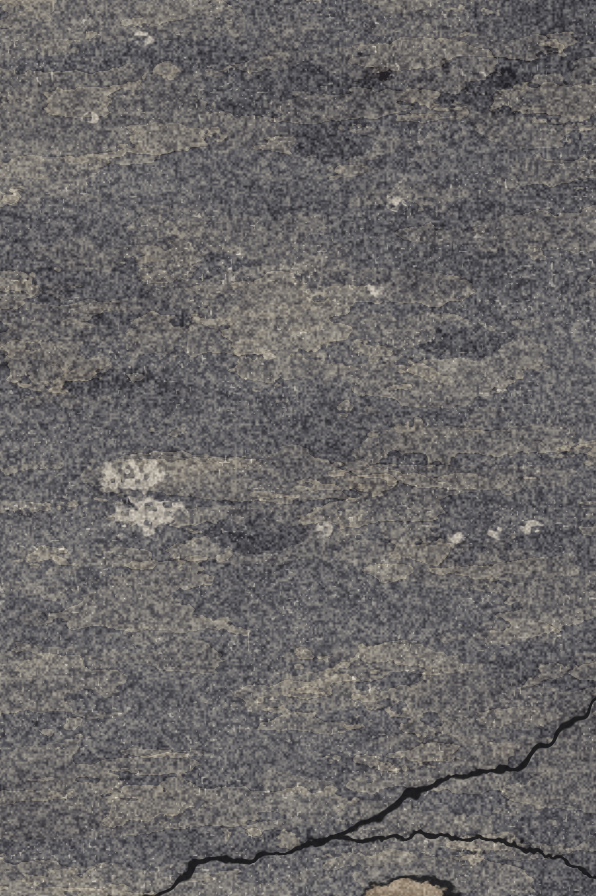
Write a Shadertoy shader that draws this texture.

```glsl
// Weathered dark slate with flaked layers, gritty grain, lichen and cracks.

const vec3 COOL_TINT = vec3(-0.004, -0.008, 0.013);
const vec3 WARM_TINT = vec3(0.013, 0.001, -0.020);
const vec3 RIM_TINT = vec3(0.022, 0.006, -0.022);
const vec3 LICHEN = vec3(0.78, 0.75, 0.70);
const vec3 CHIP = vec3(0.60, 0.54, 0.47);
const vec3 CRACK = vec3(0.09, 0.09, 0.10);

float hash(vec2 p) {
    vec3 q = fract(vec3(p.xyx) * 0.1031);
    q += dot(q, q.yzx + 33.33);
    return fract((q.x + q.y) * q.z);
}

float noise(vec2 p) {
    vec2 i = floor(p), f = fract(p);
    f = f * f * (3.0 - 2.0 * f);
    float low = mix(hash(i), hash(i + vec2(1, 0)), f.x);
    float high = mix(hash(i + vec2(0, 1)), hash(i + vec2(1, 1)), f.x);
    return mix(low, high, f.y);
}

float fbm(vec2 p) {
    float sum = 0.0, amp = 0.53;
    for (int i = 0; i < 4; i++) {
        sum += amp * noise(p);
        p = mat2(2.0, 0.12, -0.12, 2.0) * p + 17.3;
        amp *= 0.5;
    }
    return sum;
}

// Raised sheet: x is its body, y its pale broken rim, z the shade around it.
vec3 flake(float height, float wear) {
    float body = smoothstep(-0.006, 0.010, height);
    float rim = body * exp(-max(height, 0.0) / 0.028) * wear;
    float shade = (1.0 - body) * exp(min(height, 0.0) / 0.018) * wear;
    return vec3(body, rim, shade);
}

// Ragged blot: 1 in the middle, 0 outside.
float blot(vec2 p, vec2 center, vec2 radius, float rough, float soft) {
    float d = length((p - center) / radius) + rough;
    return 1.0 - smoothstep(1.0 - soft, 1.0 + soft, d);
}

float segment(vec2 p, vec2 a, vec2 b) {
    vec2 pa = p - a, ba = b - a;
    return length(pa - ba * clamp(dot(pa, ba) / dot(ba, ba), 0.0, 1.0));
}

// Distance to the rising crack and its lower branch.
float crackDistance(vec2 p) {
    vec2 path[6] = vec2[6](vec2(0.16, -0.01), vec2(0.22, 0.034), vec2(0.378, 0.062),
                           vec2(0.482, 0.128), vec2(0.573, 0.141), vec2(0.67, 0.222));
    vec2 branch[4] = vec2[4](vec2(0.378, 0.062), vec2(0.46, 0.068),
                             vec2(0.57, 0.062), vec2(0.68, 0.015));
    float d = 1.0;
    for (int i = 0; i < 5; i++) d = min(d, segment(p, path[i], path[i + 1]));
    for (int i = 0; i < 3; i++) d = min(d, segment(p, branch[i], branch[i + 1]));
    return d;
}

void mainImage(out vec4 fragColor, in vec2 fragCoord) {
    vec2 p = fragCoord / iResolution.y;
    float width = iResolution.x / iResolution.y;
    float pixel = 1.0 / iResolution.y;
    float ragged = fbm(p * vec2(60.0, 85.0)) - 0.5;
    float fine = noise(p * 230.0 + 5.0) - 0.5;

    // Broad bedding tones and thin streaks
    float tone = 0.383 + 0.17 * (fbm(p * vec2(3.0, 10.0) + 4.0) - 0.5);
    tone += 0.045 * (noise(p * vec2(22.0, 150.0)) - 0.5);
    tone -= 0.025 * smoothstep(0.55, 1.0, p.y);

    // Stacked flakes
    float warmth = 0.0;
    for (int i = 0; i < 3; i++) {
        float layer = float(i);
        vec2 q = p * vec2(6.0 + layer, 19.0 + 5.0 * layer) + 31.7 * layer + 8.0;
        float height = fbm(q) + 0.16 * ragged + 0.02 * fine - 0.60;
        float wear = smoothstep(0.25, 0.75, noise(p * vec2(11.0, 26.0) + 9.0 * layer));
        vec3 sheet = flake(height, wear);
        tone += 0.036 * sheet.x + 0.085 * sheet.y - 0.075 * sheet.z;
        warmth += 0.25 * sheet.x + 0.8 * sheet.y;
    }

    // Dark hollows with a lit lower lip
    for (int i = 0; i < 3; i++) {
        float k = float(i);
        vec2 center = vec2(width * (0.22 + 0.58 * fract(k * 0.62 + 0.35)), 0.40 + 0.22 * k);
        vec2 radius = vec2(0.052, 0.019);
        float rough = 1.3 * ragged;
        float hollow = blot(p, center, radius, rough, 0.07);
        float lip = blot(p, center - vec2(0.0, 0.004), radius * 1.08, rough, 0.12);
        tone += 0.06 * lip * (1.0 - hollow);
        tone = mix(tone, 0.305, 0.8 * hollow);
        warmth *= 1.0 - hollow;
    }

    // Small dark stains, mostly high on the right
    for (int i = 0; i < 12; i++) {
        float k = float(i);
        vec2 center = vec2(width * (1.0 - 0.4 * hash(vec2(k, 2.0))), 0.80 + 0.2 * hash(vec2(k, 7.0)));
        float size = mix(0.004, 0.012, hash(vec2(k, 11.0)));
        tone -= 0.11 * blot(p, center, vec2(size), 1.5 * ragged, 0.35);
    }

    // Mineral grain and bright specks
    float grain = noise(p * 437.0) - 0.5;
    tone += 0.23 * grain + 0.18 * fine;
    float speck = smoothstep(0.80, 0.97, noise(p * 310.0 + 71.0));
    tone += 0.20 * speck * smoothstep(0.3, 0.7, noise(p * 35.0));
    tone = clamp(tone, 0.14, 0.84);
    vec3 color = tone + mix(COOL_TINT, WARM_TINT, smoothstep(0.32, 0.58, tone));
    color += RIM_TINT * min(warmth, 1.3);

    // Lichen: two wide crusts and scattered small spots
    float crumbs = smoothstep(0.25, 0.55, noise(p * 190.0 + 3.0));
    for (int i = 0; i < 10; i++) {
        float k = float(i);
        bool wide = i < 2;
        vec2 center = wide ? vec2(0.148 + 0.008 * k, 0.47 - 0.043 * k)
                           : vec2(width * hash(vec2(k, 21.0)), 0.28 + 0.68 * hash(vec2(k, 34.0)));
        vec2 radius = wide ? vec2(0.037, 0.018) : vec2(0.009, 0.007);
        float crust = blot(p, center, radius, 2.2 * ragged, 0.25) * crumbs;
        color = mix(color, LICHEN + 0.22 * grain, 0.8 * crust);
    }

    // Jagged cracks, pale below and shaded around
    vec2 jag = vec2(noise(p * 75.0), noise(p * 75.0 + 40.0)) - 0.5;
    vec2 bent = p + 0.012 * jag + 0.004 * fine;
    float d = crackDistance(bent);
    float lipLine = exp(-crackDistance(bent + vec2(0.0, 0.005)) / 0.0025);
    color += 0.07 * lipLine - 0.09 * exp(-d / 0.006);
    float gap = 0.0006 + 0.0019 * noise(p * 28.0);
    color = mix(color, CRACK, 0.9 * (1.0 - smoothstep(gap, gap + 1.3 * pixel + 0.0006, d)));

    // Pale broken chip at the lower edge
    vec2 chipCenter = vec2(0.455, -0.002);
    float border = blot(p, chipCenter + vec2(0.006, 0.001), vec2(0.053, 0.025), 0.7 * ragged, 0.08);
    float chip = blot(p, chipCenter, vec2(0.044, 0.021), 0.7 * ragged, 0.06);
    color = mix(color, CRACK, 0.85 * border);
    color = mix(color, CHIP + 0.25 * ragged + 0.2 * grain, chip);

    fragColor = vec4(clamp(color, 0.0, 1.0), 1.0);
}
```
